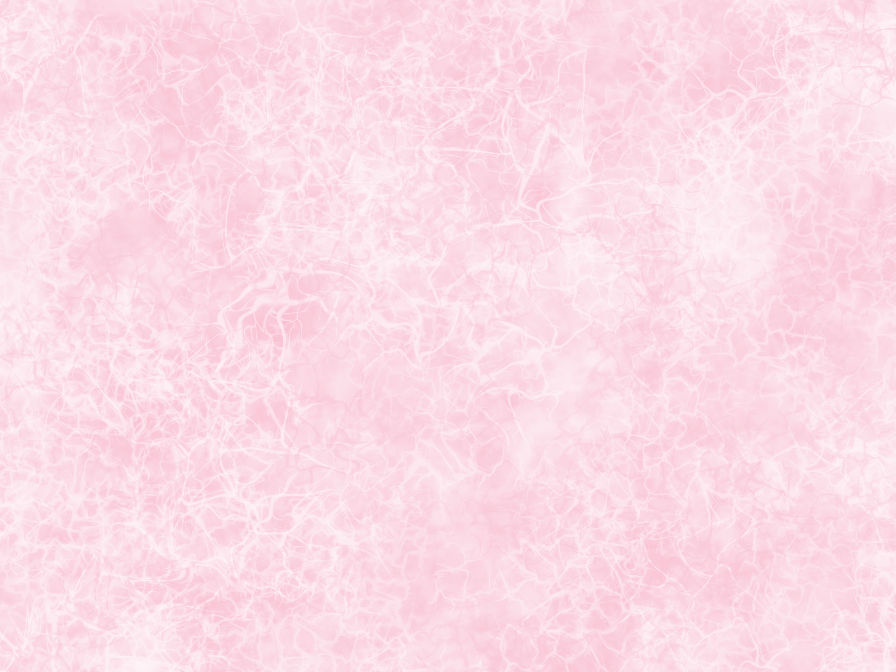
This texture is drawn by a Shadertoy shader. Its source:

```glsl
// Pink mulberry paper: mottled clouds crossed by pale and rosy branching fibres.

vec3 hash3(vec2 cell) {
    vec3 h = fract(cell.xyx * vec3(0.1031, 0.1030, 0.0973));
    h += dot(h, h.yxz + 33.33);
    return fract((h.xxy + h.yzz) * h.zyx);
}

// Cellular noise: x = distance to the cell border, y = soft random patches.
vec2 cellular(vec2 p) {
    vec2 base = floor(p);
    float nearest = 8.0, second = 8.0, total = 0.0, weights = 0.0;
    for (int y = -1; y <= 1; y++)
    for (int x = -1; x <= 1; x++) {
        vec2 cell = base + vec2(x, y);
        vec3 h = hash3(cell + 200.0);
        vec2 d = cell + h.xy - p;
        float d2 = dot(d, d);
        float weight = exp(-5.0 * d2);
        total += weight * h.z;
        weights += weight;
        float dist = sqrt(d2);
        second = min(second, max(nearest, dist));
        nearest = min(nearest, dist);
    }
    return vec2(second - nearest, total / weights);
}

// Layered sines that bend straight cell borders into curling fibres.
vec2 curl(vec2 p) {
    p += 0.24 * sin(2.1 * p.yx + vec2(0.4, 1.9));
    p += 0.12 * sin(4.7 * p.yx + vec2(2.6, 0.7));
    return p + 0.05 * sin(10.3 * p.yx + vec2(1.1, 3.2));
}

vec2 turn(vec2 p, float angle) {
    float c = cos(angle), s = sin(angle);
    return mat2(c, s, -s, c) * p;
}

// Mottled ground, from broad blotches down to paper grain.
float clouds(vec2 uv) {
    float sum = 0.0, scale = 4.0, amount = 0.58;
    for (int i = 0; i < 5; i++) {
        vec2 p = curl(turn(uv, 1.3 * float(i)) * scale + 7.0 * float(i));
        sum += amount * (cellular(p).y - 0.5);
        scale *= 2.2;
        amount *= 0.82;
    }
    return sum;
}

float stroke(float dist, float halfWidth) {
    float blur = max(0.0016, 0.7 / iResolution.y);
    return 1.0 - smoothstep(halfWidth - blur, halfWidth + blur, dist);
}

// Tapering trunks, with thinner twigs that fade away from them.
float branches(vec2 uv, float scale, float seed) {
    vec2 p = turn(uv, seed * 2.4) * scale + seed * 13.7;
    float patchy = smoothstep(0.4, 0.8, cellular(p * 0.37 + 31.0).y);
    vec2 bent = curl(p);
    float trunk = cellular(bent).x;
    float twig = cellular(curl(bent * 2.3 + 5.0)).x;
    float near = patchy * (1.0 - smoothstep(0.05, 0.5, trunk));
    float trunkLine = stroke(trunk / (1.5 * scale), 0.0030 * patchy) * smoothstep(0.0, 0.35, patchy);
    float twigLine = stroke(twig / (3.4 * scale), 0.0019 * near) * smoothstep(0.0, 0.6, near);
    return max(trunkLine, 0.8 * twigLine);
}

void mainImage(out vec4 fragColor, in vec2 fragCoord) {
    vec2 uv = fragCoord / iResolution.y;
    float tone = 0.45 + clouds(uv);

    // Every third layer of fibres is rosy, the others are white.
    for (int i = 0; i < 7; i++) {
        float layer = float(i);
        float fibre = branches(uv, 11.0 + 4.0 * layer, layer + 1.0);
        bool rosy = i % 3 == 2;
        float strength = (rosy ? 0.55 : 0.65) * (1.0 - 0.08 * layer);
        tone = mix(tone, rosy ? -0.15 : 1.2, fibre * strength);
    }

    vec3 rose = vec3(0.98, 0.79, 0.85);
    vec3 blush = vec3(0.99, 0.93, 0.95);
    fragColor = vec4(mix(rose, blush, clamp(tone, -0.3, 1.4)), 1.0);
}
```
